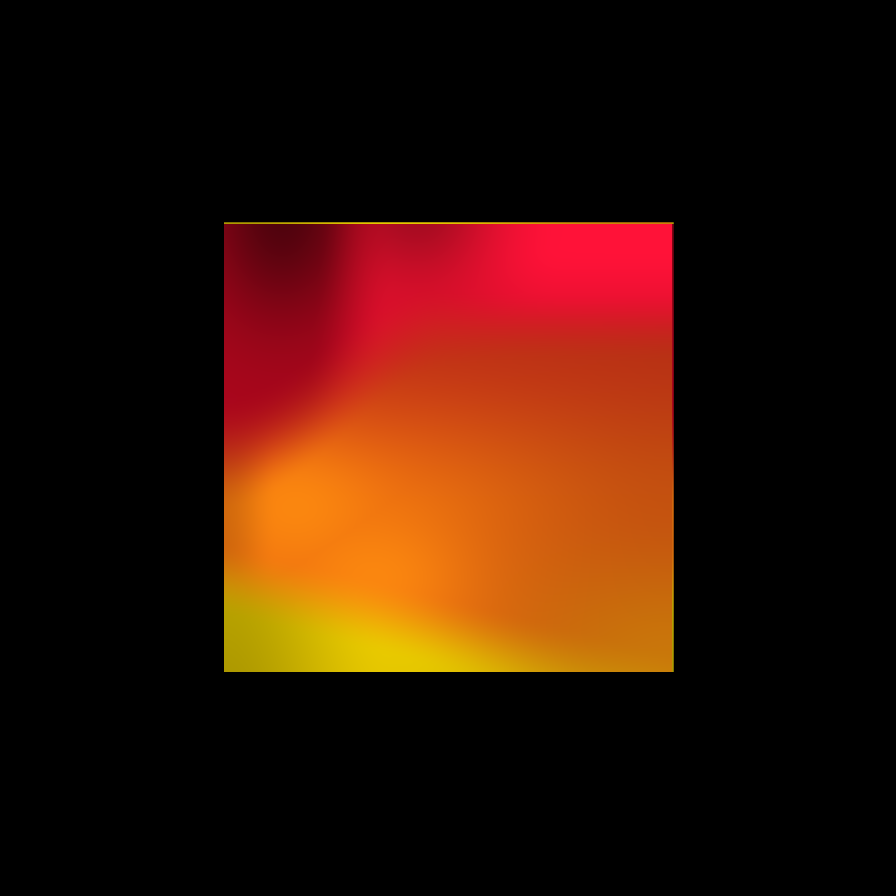
This background is drawn by a WebGL 1 fragment shader. Its source:

```glsl
precision highp float;
// A glowing square of crimson, orange and yellow on black, with thin wrapped edges.
uniform vec2 u_resolution;

// Soft elliptical glow around a centre
float glow(vec2 p, vec2 centre, vec2 radius) {
  vec2 d = (p - centre) / radius;
  return exp(-dot(d, d));
}

// Orange body, dimming to the right and turning brick towards the top
vec3 orangeBody(vec2 p) {
  vec3 orange = mix(vec3(0.94, 0.45, 0.06), vec3(0.77, 0.32, 0.06), smoothstep(0.25, 1.0, p.x));
  vec3 brick = mix(vec3(0.79, 0.20, 0.09), vec3(0.72, 0.19, 0.08), p.x);
  vec3 color = mix(orange, brick, smoothstep(0.35, 0.75, p.y));
  float lowRight = smoothstep(0.4, 1.0, p.x) * smoothstep(0.4, 0.0, p.y);
  return mix(color, vec3(0.79, 0.47, 0.04), lowRight);
}

// Crimson top, bright on the right and maroon on the left
vec3 crimsonTop(vec2 p) {
  vec3 bright = mix(vec3(0.86, 0.06, 0.17), vec3(1.0, 0.07, 0.22),
                    smoothstep(0.45, 0.75, p.x) * smoothstep(0.72, 0.95, p.y));
  bright *= 1.0 - 0.25 * glow(p, vec2(0.43, 1.03), vec2(0.15, 0.13));
  vec3 maroon = vec3(0.67, 0.025, 0.11);
  maroon *= 1.0 - 0.54 * glow(p, vec2(0.13, 1.03), vec2(0.17, 0.24));
  return mix(maroon, bright, smoothstep(0.2, 0.38, p.x + 0.1 * (0.85 - p.y)));
}

vec3 sunset(vec2 p) {
  vec3 color = orangeBody(p);

  // Amber ridge running down from the left
  float amber = glow(p, vec2(0.16, 0.37), vec2(0.16, 0.13));
  amber = max(amber, glow(p, vec2(0.34, 0.21), vec2(0.18, 0.13)));
  color = mix(color, vec3(0.99, 0.54, 0.06), 0.85 * amber);
  color *= 1.0 - 0.14 * smoothstep(0.12, 0.0, p.x) * smoothstep(0.1, 0.3, p.y)
                     * smoothstep(0.65, 0.45, p.y);

  // Yellow wedge in the lower left
  float wedge = p.y - (0.2 - 0.24 * p.x);
  vec3 yellow = mix(vec3(0.68, 0.60, 0.0), vec3(0.90, 0.78, 0.0), smoothstep(0.0, 0.37, p.x));
  yellow = mix(yellow, vec3(0.80, 0.61, 0.02), smoothstep(0.4, 0.85, p.x));
  yellow *= 1.0 + 0.4 * min(p.y, 0.25) * (1.0 - p.x);
  color = mix(color, yellow, smoothstep(0.09, -0.08, wedge));

  // Crimson spreads lower on the left, behind a softer border
  float border = 0.49 + 0.28 * smoothstep(0.0, 0.5, p.x);
  float softness = mix(0.13, 0.08, smoothstep(0.2, 0.7, p.x));
  float red = smoothstep(border - softness, border + softness, p.y);
  return mix(color, crimsonTop(p), red);
}

void main() {
  vec2 uv = gl_FragCoord.xy / u_resolution;

  // The square slightly exceeds one tile, so its far edges repeat the near ones
  vec2 tile = fract((uv - 0.25) / 0.5);
  vec2 inside = clamp((uv - 0.25) * u_resolution + 0.5, 0.0, 1.0)
              * clamp((0.75195 - uv) * u_resolution + 0.5, 0.0, 1.0);

  gl_FragColor = vec4(sunset(tile) * inside.x * inside.y, 1.0);
}
```
